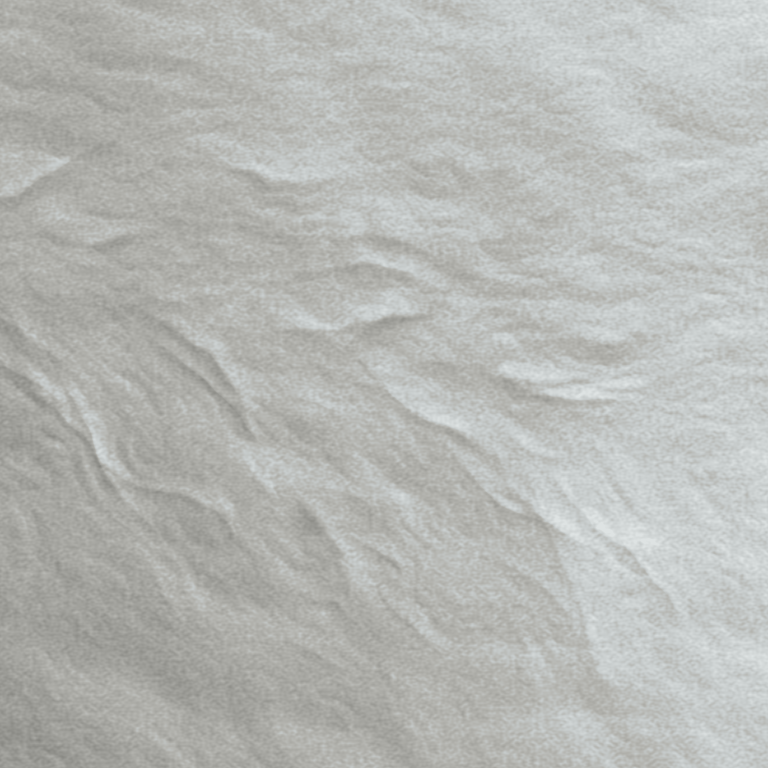
A Shadertoy shader for this texture:

```glsl
// Rumpled off-white cotton sheet under soft light from the upper right.
// Ridged noise gives the shallow folds, a loop scatters tapered creases
// along a flow direction, and fine noise adds the woven grain.

vec2 hash22(vec2 p) {
    vec3 q = fract(p.xyx * vec3(0.1031, 0.1030, 0.0973));
    q += dot(q, q.yzx + 33.33);
    return fract((q.xx + q.yz) * q.zy);
}

mat2 rotation(float angle) {
    float c = cos(angle), s = sin(angle);
    return mat2(c, -s, s, c);
}

float cornerSlope(vec2 cell, vec2 offset, vec2 f) {
    return dot(hash22(cell + offset + 50.0) * 2.0 - 1.0, f - offset);
}

float gradientNoise(vec2 p) {
    vec2 i = floor(p), f = fract(p);
    vec2 u = f * f * f * (f * (f * 6.0 - 15.0) + 10.0);
    float low = mix(cornerSlope(i, vec2(0, 0), f), cornerSlope(i, vec2(1, 0), f), u.x);
    float high = mix(cornerSlope(i, vec2(0, 1), f), cornerSlope(i, vec2(1, 1), f), u.x);
    return mix(low, high, u.y);
}

// Direction of the creases: level above, falling to the right below
float flowAngle(vec2 p) {
    float level = smoothstep(0.42, 0.62, p.y + 0.25 * (p.x - 0.5));
    float corner = smoothstep(0.78, 0.92, 0.5 * (p.x + p.y));
    return mix(mix(-0.82, 0.05, level), -0.6, corner);
}

// Height of the shallow folds, stretched along one direction
float foldHeight(vec2 p, float angle) {
    vec2 q = rotation(angle) * p * vec2(3.2, 5.5);
    float height = 0.0, amount = 1.0;
    for (int i = 0; i < 4; i++) {
        float n = gradientNoise(q);
        height += amount * sqrt(n * n + 0.0008);
        q = rotation(0.45) * q * 2.0 + 17.3;
        amount *= 0.48;
    }
    return height;
}

float foldShade(vec2 p, float angle) {
    vec2 towardLight = vec2(0.002, 0.004);
    return foldHeight(p, angle) - foldHeight(p + towardLight, angle);
}

// One bent, tapered crease: lit above, shaded in a narrower band below
float crease(vec2 p, float angle, float halfLength, float width, float bend) {
    vec2 q = rotation(angle) * p;
    float along = q.x / halfLength;
    q.y += bend * halfLength * along * along;
    float taper = smoothstep(1.0, 0.2, abs(along));
    float d = q.y / (width * (q.y > 0.0 ? 1.3 : 0.85));
    return taper * d * exp(1.0 - abs(d));
}

void mainImage(out vec4 fragColor, in vec2 fragCoord) {
    vec2 p = fragCoord / iResolution.xy;

    // Broad light: dim at the lower left, bright along the right
    float value = 0.618 + 0.114 * p.x + 0.062 * p.y;
    value += 0.045 * exp(-9.0 * dot(p - vec2(0.95, 0.2), p - vec2(0.95, 0.2)));
    value += 0.038 * gradientNoise(p * 3.5 + 4.0);
    value += 0.045 * gradientNoise(rotation(-0.4) * p * vec2(6.0, 11.0) + 40.0);

    // Wander the coordinates so that no fold runs straight
    vec2 wander = vec2(gradientNoise(p * 7.0 + 9.0), gradientNoise(p * 7.0 + 31.0));
    vec2 fine = vec2(gradientNoise(p * 24.0), gradientNoise(p * 24.0 + 60.0));
    vec2 cloth = p + 0.03 * wander + 0.008 * fine;

    // Shallow folds in two directions
    float upper = smoothstep(0.38, 0.62, p.y + 0.25 * (p.x - 0.5));
    float folds = mix(foldShade(cloth, -0.8), foldShade(cloth + 5.0, 0.0), upper);
    float calm = mix(0.55, 1.0, exp(-12.0 * (p.y - 0.5) * (p.y - 0.5)));
    value += 1.35 * calm * folds;

    // Creases: the first few are long and follow a falling diagonal band,
    // the others are short, faint and spread everywhere
    for (int i = 0; i < 110; i++) {
        float id = float(i);
        vec2 center = hash22(vec2(id, 3.7));
        vec2 size = hash22(vec2(id, 11.2));
        vec2 turn = hash22(vec2(id, 23.9)) - 0.5;
        float big = size.x * size.x * size.x * 0.45;
        if (i < 18) {
            vec2 spine = mix(vec2(0.05, 0.62), vec2(0.85, 0.38), id / 17.0);
            center = spine + (center - 0.5) * vec2(0.2, 0.5);
            big = 0.55 + 0.45 * size.x;
        }
        float band = mix(0.45, 1.0, exp(-12.0 * pow(center.y - 0.5, 2.0)));
        float angle = flowAngle(center) + 0.7 * turn.x;
        float line = crease(cloth - center, angle, 0.04 + 0.11 * big,
                            0.003 + 0.0035 * size.y, 0.6 * turn.y);
        value += band * (0.028 + 0.042 * big) * line;
    }

    // Long soft panel edge at the lower right
    float side = dot(cloth - vec2(0.74, 0.25), normalize(vec2(0.36, 0.15)));
    float reach = smoothstep(0.06, 0.14, p.y) * smoothstep(0.46, 0.34, p.y);
    value += 0.026 * reach * smoothstep(-0.004, 0.005, side) * exp(-5.0 * max(side, 0.0));
    value -= 0.028 * reach * smoothstep(0.004, -0.004, side) * exp(14.0 * min(side, 0.0));

    // Woven grain, slightly longer across than down
    value += 0.085 * gradientNoise(p * vec2(165.0, 235.0));
    value += 0.036 * gradientNoise(p * vec2(75.0, 120.0) + 7.0);

    // Warm grey in the shade, cool white in the light
    value = clamp(value, 0.48, 0.87);
    float cool = smoothstep(0.69, 0.79, value);
    fragColor = vec4(value + vec3(0.0, 0.02 * cool, 0.04 * cool - 0.02), 1.0);
}
```
